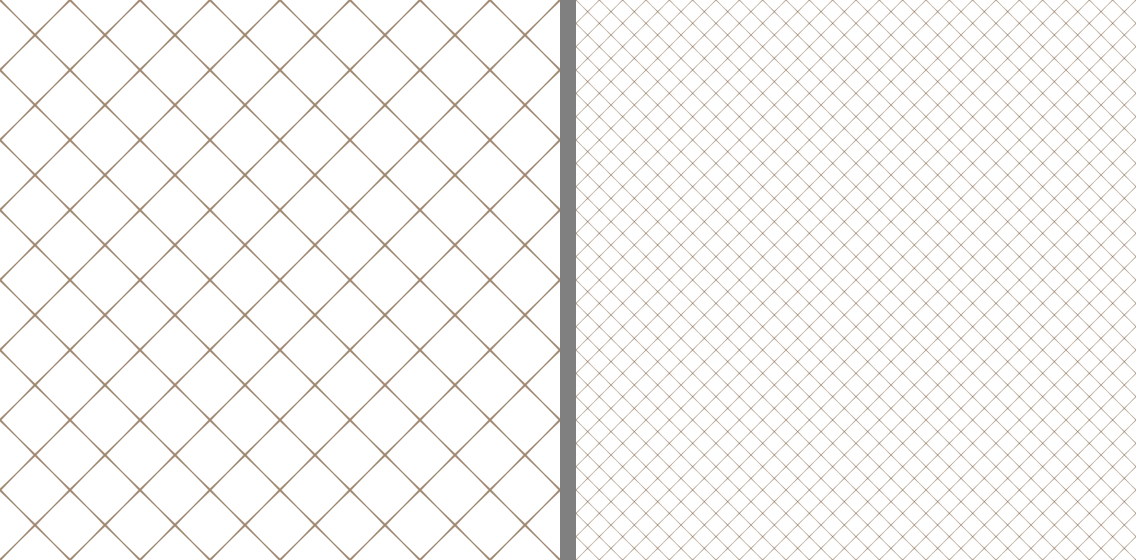
Left: one tile. Right: repeated 3 by 3.
Reproduce this pattern procedurally as a three.js fragment shader.

```glsl
varying vec2 vUv;

const float REPEATS = 8.0;
const float NOISE_PERIOD = 24.0;
const float HALF_WIDTH_CROSSING = 0.0155;
const float HALF_WIDTH_MIDDLE = 0.008;
const vec3 PAPER = vec3(1.0);
const vec3 ROSE_TAUPE = vec3(0.64, 0.53, 0.46);
const vec3 OLIVE_TAUPE = vec3(0.60, 0.53, 0.42);

// Unit gradient for a lattice point, wrapped to the period
vec2 latticeGradient(vec2 point, float period) {
  vec2 p = mod(point, period);
  float angle = 6.2832 * fract(sin(dot(p, vec2(127.1, 311.7))) * 43758.5);
  return vec2(cos(angle), sin(angle));
}

float gradientNoise(vec2 p, float period) {
  vec2 cell = floor(p);
  vec2 f = p - cell;
  vec2 blend = f * f * f * (f * (f * 6.0 - 15.0) + 10.0);
  vec2 right = vec2(1.0, 0.0);
  vec2 up = vec2(0.0, 1.0);
  float a = dot(latticeGradient(cell, period), f);
  float b = dot(latticeGradient(cell + right, period), f - right);
  float c = dot(latticeGradient(cell + up, period), f - up);
  float d = dot(latticeGradient(cell + 1.0, period), f - 1.0);
  return mix(mix(a, b, blend.x), mix(c, d, blend.x), blend.y);
}

float distanceToInteger(float x) {
  return abs(fract(x + 0.5) - 0.5);
}

// Coverage of a diagonal line that narrows between its crossings
float taperedLine(float across, float along, float pixel) {
  float dist = distanceToInteger(across) * inversesqrt(2.0);
  float taper = 2.0 * distanceToInteger(along);
  float halfWidth = mix(HALF_WIDTH_CROSSING, HALF_WIDTH_MIDDLE, taper);
  return clamp((halfWidth - dist) / pixel + 0.5, 0.0, 1.0);
}

void main() {
  vec2 p = vUv * REPEATS;
  float pixel = max(fwidth(p.x), 0.0001) * 1.1;

  // Rising and falling diagonals
  float sum = p.x + p.y;
  float difference = p.x - p.y;
  float falling = taperedLine(sum, difference, pixel);
  float rising = taperedLine(difference, sum, pixel);

  // Faint drift of the line colour
  float tint = 0.5 + 0.8 * gradientNoise(vUv * NOISE_PERIOD, NOISE_PERIOD);
  vec3 lineColor = mix(ROSE_TAUPE, OLIVE_TAUPE, clamp(tint, 0.0, 1.0));

  gl_FragColor = vec4(mix(PAPER, lineColor, max(falling, rising)), 1.0);
}
```
